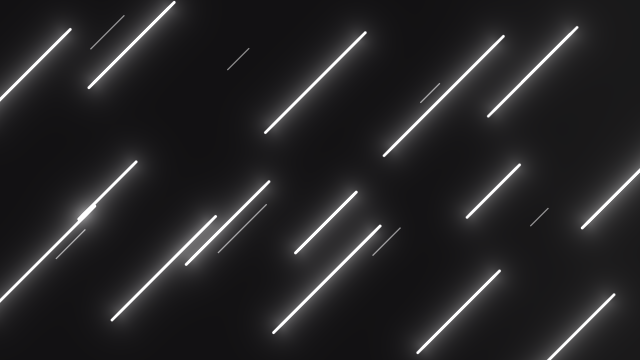
Write a Shadertoy shader that draws this background.

```glsl
// Glowing diagonal light streaks and faint hairlines scattered over near-black.
#define GLOW_STRENGTH 0.34
#define GLOW_FALLOFF 0.031
#define CORE_RADIUS 0.006
#define HAIRLINE_RADIUS 0.0008
#define HAIRLINE_LIGHT 0.48
#define JITTER 0.72
#define STREAK_GRID vec2(5.0, 3.0)
#define HAIRLINE_GRID vec2(4.0, 2.0)
#define DARK_TONE vec3(0.070, 0.066, 0.073)
#define LIFTED_TONE vec3(0.099, 0.096, 0.100)

float hash(vec2 p) {
    return fract(sin(dot(p, vec2(127.1, 311.7))) * 43758.5453);
}

// Distance to a segment lying along x, centred on the origin
float segmentDistance(vec2 p, float halfLength) {
    return length(vec2(max(abs(p.x) - halfLength, 0.0), p.y));
}

// Turn the rising diagonal onto the x axis
vec2 alongDiagonal(vec2 p) {
    return vec2(p.x + p.y, p.y - p.x) * 0.70711;
}

// Jittered cell centre; alternate rows are staggered
vec2 scatter(vec2 cell, vec2 grid, float aspect, float seed) {
    vec2 jitter = vec2(hash(cell + seed), hash(cell + seed + 17.3)) - 0.5;
    float stagger = 0.5 * mod(cell.y, 2.0) - 0.25;
    vec2 centre = cell + 0.5 + JITTER * jitter + vec2(stagger, 0.0);
    return centre / grid * vec2(aspect, 1.0);
}

void mainImage(out vec4 fragColor, in vec2 fragCoord) {
    float pixel = 1.0 / iResolution.y;
    float aspect = iResolution.x / iResolution.y;
    vec2 p = fragCoord * pixel;

    // Backdrop, slightly lifted to the right
    vec3 color = mix(DARK_TONE, LIFTED_TONE, smoothstep(0.6, 1.0, p.x / aspect));

    // Bright streaks: soft core plus a halo that narrows at the tips
    float light = 0.0;
    for (float y = 0.0; y < STREAK_GRID.y; y++) {
        for (float x = 0.0; x < STREAK_GRID.x; x++) {
            vec2 cell = vec2(x, y);
            vec2 q = alongDiagonal(p - scatter(cell, STREAK_GRID, aspect, 3.7));
            float halfLength = mix(0.08, 0.24, hash(cell + 41.9));
            float power = mix(0.8, 1.05, hash(cell + 63.1));
            float core = 1.0 - smoothstep(0.001, max(CORE_RADIUS, pixel), segmentDistance(q, halfLength));
            float halo = exp(-segmentDistance(q, halfLength * 0.84) / GLOW_FALLOFF);
            light += power * (core + GLOW_STRENGTH * halo);
        }
    }

    // Faint hairlines without a halo
    for (float y = 0.0; y < HAIRLINE_GRID.y; y++) {
        for (float x = 0.0; x < HAIRLINE_GRID.x; x++) {
            vec2 cell = vec2(x, y);
            vec2 q = alongDiagonal(p - scatter(cell, HAIRLINE_GRID, aspect, 88.4));
            float halfLength = mix(0.025, 0.095, hash(cell + 29.6));
            float d = segmentDistance(q, halfLength);
            light += HAIRLINE_LIGHT * (1.0 - smoothstep(0.0, HAIRLINE_RADIUS + pixel, d));
        }
    }

    fragColor = vec4(min(color + light, 1.0), 1.0);
}
```
